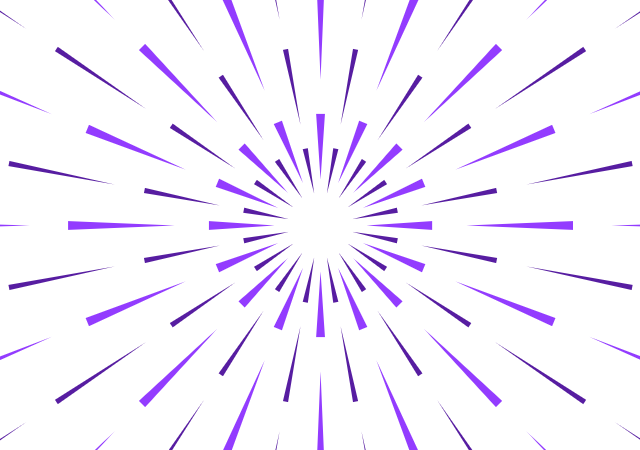
Give the GLSL for this background, as a WebGL 1 fragment shader.

```glsl
precision highp float;

uniform vec2 u_resolution;

const vec3 WHITE = vec3(1.0);
const vec3 VIOLET = vec3(0.575, 0.235, 1.0);
const vec3 INDIGO = vec3(0.34, 0.115, 0.63);
const float SPOKES = 16.0;
const float TAU = 6.2831853;

// Fold the plane into one sector: x runs outward, y across the spoke
vec2 foldSpokes(vec2 p, float count, float phase) {
  float sector = TAU / count;
  float angle = mod(atan(p.y, p.x) + (0.5 - phase) * sector, sector) - 0.5 * sector;
  return length(p) * vec2(cos(angle), sin(angle));
}

// Share of a pixel-wide span around x that lies between lo and hi
float spanCoverage(float x, float lo, float hi, float pixel) {
  float covered = min(x + 0.5 * pixel, hi) - max(x - 0.5 * pixel, lo);
  return clamp(covered / pixel, 0.0, 1.0);
}

// Wedge with its point at radius tip and a flat end at radius end
float wedge(vec2 q, float tip, float end, float halfWidth, float pixel) {
  float h = halfWidth * clamp((q.x - tip) / (end - tip), 0.0, 1.0);
  return spanCoverage(q.x, tip, end, pixel) * spanCoverage(q.y, -h, h, pixel);
}

void main() {
  // Lengths are fractions of the canvas height
  float pixel = 1.0 / u_resolution.y;
  vec2 center = vec2(0.0012, -0.0011);
  vec2 p = (gl_FragCoord.xy - 0.5 * u_resolution) * pixel - center;

  // Wide spokes on the axes, narrow spokes halfway between them
  vec2 wideSpoke = foldSpokes(p, SPOKES, 0.0);
  vec2 narrowSpoke = foldSpokes(p, SPOKES, 0.5);

  // Rings grow longer and further apart with distance
  float wide = 0.0;
  float narrow = 0.0;
  for (int i = 0; i < 4; i++) {
    float n = float(i);
    float wideTip = 0.102 + n * (0.172 + 0.050 * n);
    float narrowTip = 0.072 + n * (0.115 + 0.041 * n);
    wide = max(wide, wedge(wideSpoke, wideTip, wideTip + 0.146 + 0.091 * n, 0.0098, pixel));
    narrow = max(narrow, wedge(narrowSpoke, narrowTip, narrowTip + 0.102 + 0.069 * n, 0.0058, pixel));
  }

  vec3 color = mix(WHITE, VIOLET, wide);
  color = mix(color, INDIGO, narrow);
  gl_FragColor = vec4(color, 1.0);
}
```
